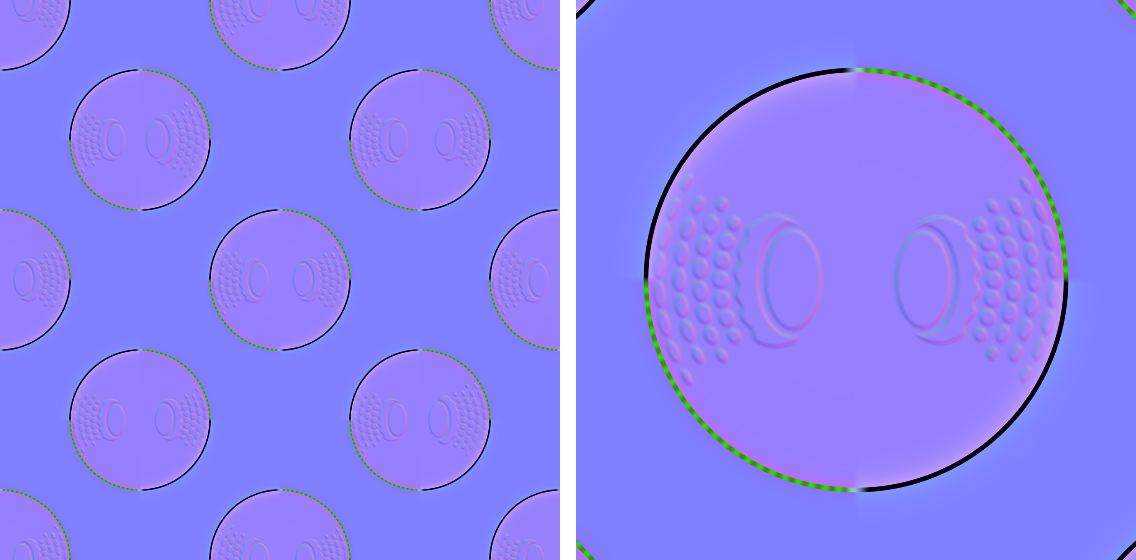
Left, the full canvas; right, a detail of the centre.
A Shadertoy shader for this texture map:

```glsl
// Tiling normal map of staggered embossed discs, each with two fans of raised ovals.

float hash(vec2 p) {
    return fract(sin(dot(p, vec2(127.1, 311.7))) * 4375.85);
}

// Approximate signed distance to an ellipse
float ellipse(vec2 p, vec2 radii) {
    float k = length(p / radii);
    return k * (k - 1.0) / (length(p / (radii * radii)) + 0.001);
}

// Signed distance to the relief on a disc of radius 1, mirrored left and right
float reliefDistance(vec2 p, vec2 id) {
    float vary = hash(id + 3.0 * step(0.0, p.x));
    float size = 0.86 + 0.16 * vary;
    vec2 m = vec2(1.0 - (1.0 - abs(p.x)) / size, p.y / size);

    // Inner oval and the bumpy crescent behind it
    float d = ellipse(m - vec2(0.25, 0.0), vec2(0.14, 0.25));
    float outer = ellipse(m - vec2(0.34, 0.0), vec2(0.2, 0.34));
    outer += 0.01 * sin(m.y * 55.0 + 6.0 * vary);
    float hollow = ellipse(m - vec2(0.25, 0.0), vec2(0.18, 0.29));
    d = min(d, max(outer, -hollow));

    // Rings of ovals, staggered and shrinking towards the ends of the fan
    float angle = atan(m.y, m.x), r = length(m);
    for (int i = 0; i < 4; i++) {
        float ring = float(i);
        float radius = 0.62 + 0.105 * ring;
        float shift = 0.08 * ring;
        float center = floor((angle - shift) / 0.16 + 0.5) * 0.16 + shift;
        if (abs(center) < 0.56 + 0.16 * vary) {
            float shrink = 1.0 - 0.5 * smoothstep(0.25, 0.75, abs(center));
            vec2 q = vec2(r - radius, (angle - center) * radius);
            d = min(d, ellipse(q, vec2(0.038 - 0.004 * ring, 0.066 * radius) * shrink));
        }
    }
    return d;
}

float relief(vec2 p, vec2 id, float soft) {
    return smoothstep(soft, -soft, reliefDistance(p, id));
}

void mainImage(out vec4 fragColor, in vec2 fragCoord) {
    // Two by two cells, with a disc at each corner and each middle
    vec2 q = fragCoord / iResolution.xy * 2.0;
    vec2 corner = floor(q + 0.5), middle = floor(q) + 0.5;
    vec2 center = distance(q, corner) < distance(q, middle) ? corner : middle;
    vec2 id = mod(center, 2.0);
    vec2 p = (q - center) * 4.0;
    float pixel = 8.0 / iResolution.y;
    float edge = length(p) - 1.0;

    // Flat ground and slightly tilted disc
    float inside = smoothstep(pixel, -pixel, edge);
    vec3 color = mix(vec3(0.5, 0.5, 1.0), vec3(0.59, 0.5, 0.99), inside);

    // Relief slopes tint the disc
    if (edge < -0.02) {
        float e = max(0.011, pixel * 0.6);
        vec2 slope = vec2(
            relief(p + vec2(e, 0.0), id, e) - relief(p - vec2(e, 0.0), id, e),
            relief(p + vec2(0.0, e), id, e) - relief(p - vec2(0.0, e), id, e));
        color -= vec3(0.12 * slope.x, 0.09 * slope.y, 0.08 * length(slope));
    }

    // Glow on both sides of the rim, alternating by quadrant
    float green = smoothstep(-0.02, 0.02, p.x * p.y);
    vec3 innerGlow = mix(vec3(0.84, 0.67, 1.0), vec3(0.86, 0.36, 0.95), green);
    vec3 outerGlow = mix(vec3(0.5, 0.65, 1.0), vec3(0.56, 0.42, 0.96), green);
    float glow = exp(-abs(edge) / mix(0.045, 0.028, green));
    color = mix(color, mix(outerGlow, innerGlow, inside), 0.85 * glow);

    // Rim line: black or notched green, pale at the top and bottom
    float notch = 0.5 + 0.5 * sin(atan(p.y, p.x) * 96.0);
    vec3 rimColor = mix(vec3(0.02, 0.0, 0.03), vec3(0.2, 0.85 - 0.3 * notch, 0.03), green);
    rimColor = mix(rimColor, vec3(0.6, 0.85, 0.95), 0.8 * smoothstep(0.07, 0.0, abs(p.x)));
    float rim = smoothstep(0.011 + 0.5 * pixel, 0.011 - 0.5 * pixel, abs(edge));
    color = mix(color, rimColor, rim);

    fragColor = vec4(color, 1.0);
}
```
